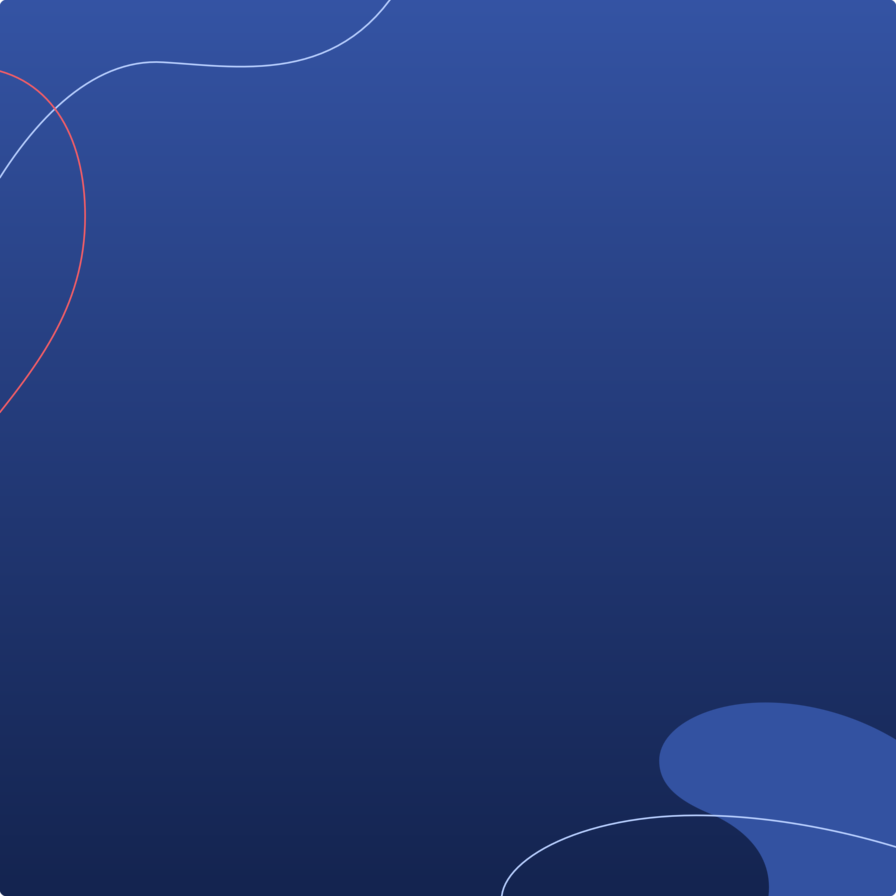
This background is drawn by a three.js fragment shader. Its source:

```glsl
// Deep blue vertical gradient with thin flowing curves and a solid corner blob.
// Curves are cubic Beziers traced as short segments for distance; the blob
// is filled by counting how often its outline lies to the left of the point.
varying vec2 vUv;

const int STEPS = 28;
const float SOFTNESS = 0.001;
const float LINE_REACH = 0.0019;
const float CORNER_RADIUS = 0.009;

const vec3 SKY_TOP = vec3(0.204, 0.327, 0.642);
const vec3 SKY_MIDDLE = vec3(0.137, 0.227, 0.470);
const vec3 SKY_BOTTOM = vec3(0.076, 0.139, 0.310);
const vec3 BLOB_BLUE = vec3(0.200, 0.322, 0.632);
const vec3 PALE_BLUE = vec3(0.710, 0.800, 0.990);
const vec3 CORAL = vec3(0.950, 0.365, 0.400);
const vec3 PAPER = vec3(1.0);

vec2 cubicPoint(vec2 a, vec2 b, vec2 c, vec2 d, float t) {
  float s = 1.0 - t;
  return s * s * s * a + 3.0 * s * s * t * b + 3.0 * s * t * t * c + t * t * t * d;
}

float segmentDistance(vec2 p, vec2 a, vec2 b) {
  vec2 pa = p - a;
  vec2 ba = b - a;
  return length(pa - ba * clamp(dot(pa, ba) / dot(ba, ba), 0.0, 1.0));
}

// Flips the sign when the segment crosses the leftward ray from p
float crossingSign(vec2 p, vec2 a, vec2 b) {
  if ((a.y > p.y) == (b.y > p.y)) return 1.0;
  float crossX = a.x + (p.y - a.y) * (b.x - a.x) / (b.y - a.y);
  return crossX < p.x ? -1.0 : 1.0;
}

// x: distance to the curve, y: parity sign of its crossings
vec2 traceCubic(vec2 p, vec2 a, vec2 b, vec2 c, vec2 d) {
  vec2 result = vec2(10.0, 1.0);
  vec2 previous = a;
  for (int i = 1; i <= STEPS; i++) {
    vec2 next = cubicPoint(a, b, c, d, float(i) / float(STEPS));
    result.x = min(result.x, segmentDistance(p, previous, next));
    result.y *= crossingSign(p, previous, next);
    previous = next;
  }
  return result;
}

vec2 joinTraces(vec2 a, vec2 b) {
  return vec2(min(a.x, b.x), a.y * b.y);
}

float lineMask(float distanceToLine) {
  return 1.0 - smoothstep(0.0, LINE_REACH, distanceToLine);
}

float fillMask(float signedDistance) {
  return 1.0 - smoothstep(-SOFTNESS, SOFTNESS, signedDistance);
}

vec3 skyGradient(float height) {
  vec3 lower = mix(SKY_BOTTOM, SKY_MIDDLE, clamp(height * 2.0, 0.0, 1.0));
  return mix(lower, SKY_TOP, clamp(height * 2.0 - 1.0, 0.0, 1.0));
}

float blobDistance(vec2 p) {
  vec2 crown = traceCubic(p, vec2(1.0, 0.1745), vec2(0.957, 0.2005), vec2(0.905, 0.216), vec2(0.854, 0.216));
  vec2 brow = traceCubic(p, vec2(0.854, 0.216), vec2(0.788, 0.216), vec2(0.7357, 0.1875), vec2(0.7357, 0.151));
  vec2 cheek = traceCubic(p, vec2(0.7357, 0.151), vec2(0.7357, 0.121), vec2(0.762, 0.104), vec2(0.797, 0.090));
  vec2 waist = traceCubic(p, vec2(0.797, 0.090), vec2(0.833, 0.073), vec2(0.865, 0.043), vec2(0.857, -0.005));
  vec2 outline = joinTraces(joinTraces(crown, brow), joinTraces(cheek, waist));
  return outline.x * outline.y;
}

float upperWave(vec2 p) {
  vec2 rise = traceCubic(p, vec2(0.0, 0.802), vec2(0.0495, 0.880), vec2(0.112, 0.935), vec2(0.182, 0.9305));
  vec2 sweep = traceCubic(p, vec2(0.182, 0.9305), vec2(0.260, 0.926), vec2(0.365, 0.906), vec2(0.435, 1.0));
  return min(rise.x, sweep.x);
}

float coralLoop(vec2 p) {
  vec2 upper = traceCubic(p, vec2(0.0, 0.9206), vec2(0.065, 0.9023), vec2(0.095, 0.837), vec2(0.095, 0.759));
  vec2 lower = traceCubic(p, vec2(0.095, 0.759), vec2(0.095, 0.668), vec2(0.052, 0.6055), vec2(0.0, 0.540));
  return min(upper.x, lower.x);
}

float lowerArc(vec2 p) {
  vec2 rise = traceCubic(p, vec2(0.560, 0.0), vec2(0.565, 0.043), vec2(0.651, 0.090), vec2(0.777, 0.090));
  vec2 fall = traceCubic(p, vec2(0.777, 0.090), vec2(0.853, 0.090), vec2(0.931, 0.0755), vec2(1.0, 0.0547));
  return min(rise.x, fall.x);
}

float roundedCardDistance(vec2 p, float radius) {
  vec2 q = abs(p - 0.5) - 0.5 + radius;
  return length(max(q, 0.0)) - radius;
}

void main() {
  vec2 p = vUv;
  vec3 color = skyGradient(p.y);

  // Blob below the lines
  color = mix(color, BLOB_BLUE, fillMask(blobDistance(p)));

  // Thin curves
  color = mix(color, PALE_BLUE, lineMask(min(upperWave(p), lowerArc(p))));
  color = mix(color, CORAL, lineMask(coralLoop(p)));

  // Rounded card corners
  color = mix(color, PAPER, smoothstep(0.0, 2.0 * SOFTNESS, roundedCardDistance(p, CORNER_RADIUS)));

  gl_FragColor = vec4(color, 1.0);
}
```
